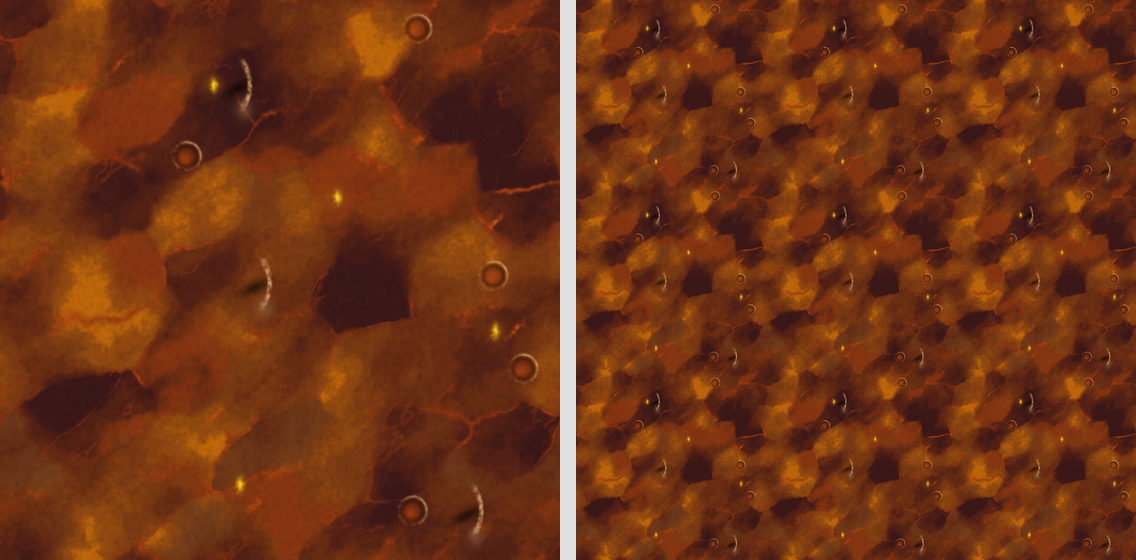
Left, the tile; right, the same tile 3 across and 3 down.
Give the GLSL for this texture, as a three.js fragment shader.

```glsl
// Polished amber: soft gold and maroon shards with glowing rust seams and fine grit.
// Wrapped gradient noise warps a blended Voronoi field, a colour ramp paints it,
// then bubbles, glints, pale curls and ember slashes are scattered one per grid row.
varying vec2 vUv;

const vec3 PLUM = vec3(0.23, 0.09, 0.09);
const vec3 MAROON = vec3(0.32, 0.125, 0.08);
const vec3 UMBER = vec3(0.40, 0.17, 0.07);
const vec3 AMBER = vec3(0.47, 0.22, 0.07);
const vec3 HONEY = vec3(0.56, 0.28, 0.06);
const vec3 GOLD = vec3(0.73, 0.39, 0.04);
const vec3 RUST = vec3(0.55, 0.20, 0.06);
const vec3 EMBER = vec3(0.74, 0.29, 0.07);
const vec3 SMOKE = vec3(0.41, 0.24, 0.13);
const vec3 PALE = vec3(0.80, 0.58, 0.38);
const vec3 SPARK = vec3(1.0, 0.82, 0.10);

vec2 hash2(vec2 p) {
  vec3 q = fract(p.xyx * vec3(0.1031, 0.1030, 0.0973));
  q += dot(q, q.yzx + 33.33);
  return fract((q.xx + q.yz) * q.zy);
}

float cornerSlope(vec2 cell, vec2 offset, vec2 period, float seed) {
  float angle = 6.2832 * hash2(mod(cell, period) + seed).x;
  return dot(vec2(cos(angle), sin(angle)), offset);
}

// Gradient noise that wraps after a whole period.
float gradNoise(vec2 p, vec2 period, float seed) {
  vec2 i = floor(p), f = fract(p), e = vec2(1.0, 0.0);
  vec2 u = f * f * f * (f * (f * 6.0 - 15.0) + 10.0);
  float low = mix(cornerSlope(i, f, period, seed), cornerSlope(i + e, f - e, period, seed), u.x);
  float high = mix(cornerSlope(i + e.yx, f - e.yx, period, seed),
                   cornerSlope(i + 1.0, f - 1.0, period, seed), u.x);
  return mix(low, high, u.y);
}

float fbm(vec2 uv, vec2 freq, float seed) {
  float sum = 0.0, amp = 1.0;
  for (int k = 0; k < 5; k++) {
    sum += amp * gradNoise(uv * freq, freq, seed);
    freq *= 2.0;
    amp *= 0.5;
    seed += 13.0;
  }
  return sum;
}

// Slanted, blended Voronoi: x = facet tone, y = smoky or rusty, z = seam strength.
vec3 shards(vec2 uv, float n, float crisp, float seed) {
  vec2 i = floor(uv * n), f = fract(uv * n);
  vec2 along = vec2(0.84, 0.54);
  vec2 blend = vec2(0.0);
  float total = 0.0, top = 0.0;
  for (int y = -2; y <= 2; y++) {
    for (int x = -2; x <= 2; x++) {
      vec2 g = vec2(float(x), float(y));
      vec2 id = mod(i + g, n) + seed;
      vec2 d = g + 0.1 + 0.8 * hash2(id) - f;
      vec2 s = vec2(dot(d, along) * 0.8, dot(d, vec2(-along.y, along.x)) * 1.25);
      float w = exp(-crisp * dot(s, s));
      vec2 rnd = hash2(id + 71.0) * 2.0 - 1.0;
      blend += w * vec2(rnd.x + 1.2 * dot(d, hash2(id + 37.0) - 0.5), rnd.y);
      total += w;
      top = max(top, w);
    }
  }
  return vec3(blend / total, 1.0 - top / total);
}

vec3 amberRamp(float t) {
  vec3 c = mix(PLUM, MAROON, smoothstep(-2.3, -1.4, t));
  c = mix(c, UMBER, smoothstep(-1.4, -0.65, t));
  c = mix(c, AMBER, smoothstep(-0.65, 0.15, t));
  c = mix(c, HONEY, smoothstep(0.15, 1.0, t));
  return mix(c, GOLD, smoothstep(1.0, 1.75, t));
}

// One feature per row of an n by n grid: xy = local position, z = presence.
vec3 scatter(vec2 uv, float n, float seed) {
  vec2 cell = floor(uv * n);
  float column = floor(n * hash2(vec2(cell.y + 3.0, seed)).x);
  vec2 jitter = 0.5 * hash2(vec2(cell.y + 17.0, seed)) - 0.25;
  return vec3((fract(uv * n) - 0.5 - jitter) / n, 1.0 - step(0.5, abs(cell.x - column)));
}

float blob(vec2 p, vec2 size) {
  return exp(-dot(p / size, p / size));
}

vec3 addBubble(vec3 c, vec3 s, float radius, float rough) {
  float r = length(s.xy);
  float lit = smoothstep(-0.4, 1.0, dot(s.xy, vec2(0.8, 0.6)) / radius);
  c = mix(c, RUST * 0.85, 0.5 * s.z * smoothstep(radius, radius * 0.6, r));
  c *= 1.0 - 0.3 * s.z * blob(vec2(r - radius * 0.7), vec2(0.006));
  c = mix(c, EMBER, 0.55 * s.z * blob(s.xy + vec2(0.004), vec2(radius * 0.45)));
  return mix(c, PALE, s.z * (0.12 + 0.55 * lit + 0.3 * rough) * blob(vec2(r - radius), vec2(0.0035)));
}

vec3 addCurl(vec3 c, vec3 s, float rough) {
  float arc = length(s.xy * vec2(1.9, 1.0)) - 0.042;
  float side = smoothstep(0.0, 0.018, s.x);
  c *= 1.0 - 0.6 * s.z * blob(s.xy + vec2(0.004, 0.006 - 0.4 * s.x), vec2(0.026, 0.011));
  c = mix(c, PALE * 0.7, 0.5 * s.z * blob(s.xy - vec2(0.012, -0.045), vec2(0.015, 0.018)));
  return mix(c, PALE, s.z * side * clamp(0.65 + rough, 0.0, 1.0) * smoothstep(0.012, 0.002, abs(arc)));
}

void main() {
  vec2 uv = fract(vUv);
  vec2 warp = vec2(fbm(uv, vec2(6.0), 5.0), fbm(uv, vec2(6.0), 90.0));
  float haze = fbm(uv, vec2(4.0), 41.0);
  float grit = gradNoise(uv * 150.0, vec2(150.0), 9.0) + gradNoise(uv * 70.0, vec2(70.0), 23.0);
  vec2 slant = vec2(uv.x + uv.y, uv.y - uv.x);
  float streak = fbm(slant, vec2(4.0, 9.0), 63.0);

  // Body: facets, cloudy depth and slanted streaks
  vec3 facet = shards(uv + 0.04 * warp, 7.0, 6.0 + 14.0 * smoothstep(-0.3, 0.3, warp.y), 7.0);
  float tone = 1.55 * facet.x + 2.1 * haze + 0.8 * streak + 0.5 * warp.x - 0.25;
  vec3 c = amberRamp(tone + 0.15 * grit);
  float middle = smoothstep(1.1, 0.4, abs(tone));
  c = mix(c, SMOKE, 0.5 * smoothstep(0.3, 0.8, facet.y) * middle);
  c = mix(c, RUST, 0.65 * smoothstep(0.2, 0.65, 0.6 * streak + 0.4 * warp.y - facet.y) * middle);

  // Rust seams, embers and thin red cracks in the dark shards
  float seam = smoothstep(0.1, 0.5, facet.z) * smoothstep(-0.1, 0.4, warp.y + 0.5 * streak);
  c = mix(c, RUST, 0.75 * seam);
  c = mix(c, EMBER, 0.55 * seam * smoothstep(0.1, 0.6, streak + 0.3 * grit));
  float crack = smoothstep(0.06, 0.0, abs(streak - 0.08)) * smoothstep(-0.3, -1.2, tone);
  c = mix(c, RUST, 0.5 * crack * smoothstep(-0.1, 0.3, warp.x));

  // Scattered inclusions
  vec3 slash = scatter(uv, 6.0, 31.0);
  vec2 tilted = vec2(slash.x + slash.y, slash.y - slash.x) * 0.707;
  c = mix(c, EMBER, 0.7 * slash.z * blob(tilted, vec2(0.021, 0.005)) * (0.8 + grit));
  c = addBubble(c, scatter(uv, 5.0, 11.0), 0.025, grit);
  c = addCurl(c, scatter(uv, 3.0, 53.0), 0.6 * grit);
  vec3 glint = scatter(uv, 4.0, 19.0);
  c = mix(c, HONEY, 0.6 * glint.z * blob(glint.xy, vec2(0.018)));
  c = mix(c, SPARK, 0.95 * glint.z * blob(glint.xy + 0.003 * grit, vec2(0.006, 0.011)));

  gl_FragColor = vec4(c * (1.0 + 0.06 * grit), 1.0);
}
```
